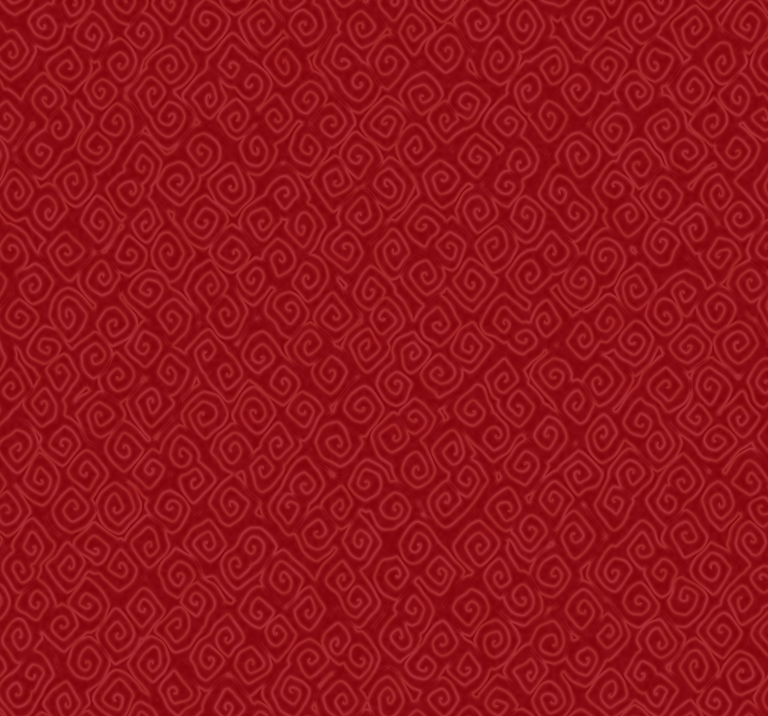
A WebGL 1 fragment shader for this pattern:

```glsl
precision highp float;

uniform vec2 u_resolution;

vec2 hash2(vec2 p) {
  vec3 q = fract(vec3(p.xyx) * vec3(0.1031, 0.1030, 0.0973));
  q += dot(q, q.yzx + 33.33);
  return fract((q.xx + q.yz) * q.zy);
}

float noise(vec2 p) {
  vec2 i = floor(p), f = fract(p);
  f = f * f * (3.0 - 2.0 * f);
  return mix(mix(hash2(i).x, hash2(i + vec2(1.0, 0.0)).x, f.x),
             mix(hash2(i + vec2(0.0, 1.0)).x, hash2(i + 1.0).x, f.x), f.y);
}

float smoothMin(float a, float b, float k) {
  float h = max(k - abs(a - b), 0.0) / k;
  return min(a, b) - 0.25 * h * h * k;
}

// Signed distance to the nearest whole number
float wrapPhase(float x) {
  return x - floor(x + 0.5);
}

// Rounded diamond norm
float diamond(vec2 q) {
  vec2 soft = sqrt(q * q + 0.0012) - 0.03;
  return mix(length(q), soft.x + soft.y, 0.55);
}

// Each cell holds two curls of opposite turn. Their joint angle fades with
// distance, so the contour lines stay continuous between cells.
float curlPhase(vec2 uv) {
  vec2 p = uv * vec2(14.2, 12.0);
  p += 0.09 * (vec2(noise(p * 3.7), noise(p * 3.7 + 41.0)) - 0.5);
  vec2 cell = floor(p);
  float nearest = 4.0;
  float turn = 0.0;

  for (int j = -1; j <= 1; j++) {
    for (int i = -1; i <= 1; i++) {
      vec2 id = cell + vec2(float(i), float(j));
      vec2 jitterA = hash2(id + 17.0) - 0.5;
      vec2 jitterB = hash2(id + 83.0) - 0.5;
      vec2 a = p - id - 0.25 - 0.3 * jitterA;
      vec2 b = p - id - 0.75 - 0.3 * jitterB;
      nearest = smoothMin(nearest, diamond(a), 0.06);
      nearest = smoothMin(nearest, diamond(b), 0.06);

      float angle = atan(b.x * a.y - b.y * a.x, dot(a, b)) / 6.2831853;
      float fade = 1.0 - smoothstep(0.65, 1.2, length(a + b) * 0.5);
      float hand = hash2(id + 131.0).x < 0.5 ? -1.0 : 1.0;
      turn += hand * fade * angle;
    }
  }
  return nearest / 0.185 + turn;
}

void main() {
  vec2 uv = gl_FragCoord.xy / u_resolution.x;

  // Divide by the slope to keep the line width even
  float e = 0.0005;
  float phase = curlPhase(uv);
  vec2 slope = vec2(wrapPhase(curlPhase(uv + vec2(e, 0.0)) - phase),
                    wrapPhase(curlPhase(uv + vec2(0.0, e)) - phase)) / e;
  float dist = abs(wrapPhase(phase)) / max(length(slope), 38.0);
  float line = exp(-pow(dist / 0.0025, 1.6));

  // Faint mottling of the cloth and the thread
  float grain = noise(uv * 190.0);
  float patches = noise(uv * 75.0 + 9.0);
  vec3 cloth = mix(vec3(0.512, 0.012, 0.045), vec3(0.55, 0.045, 0.085), grain);
  vec3 thread = mix(vec3(0.655, 0.155, 0.155), vec3(0.685, 0.19, 0.215), patches);

  gl_FragColor = vec4(mix(cloth, thread, line), 1.0);
}
```
